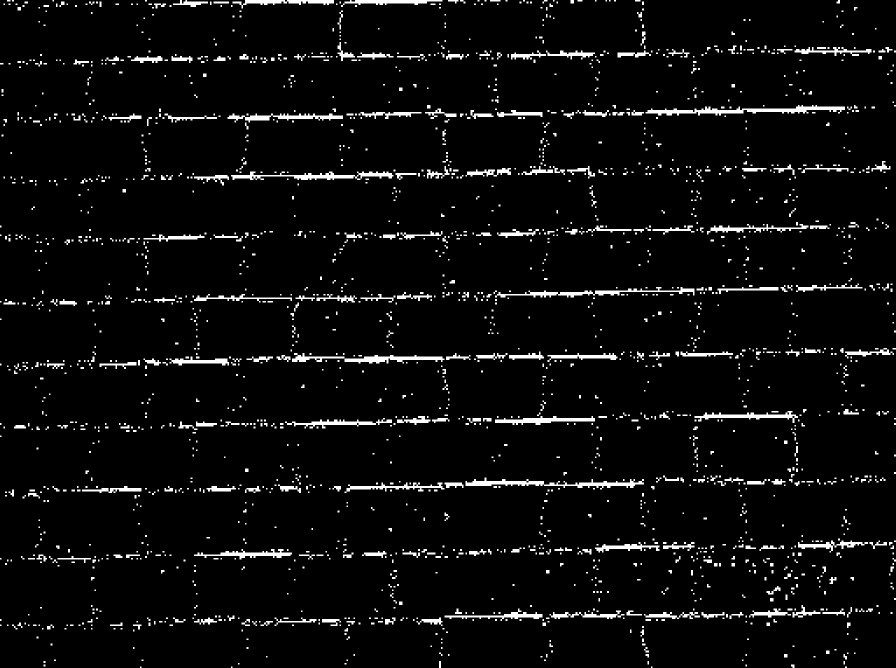
Give the GLSL for this texture, as a Shadertoy shader.

```glsl
// Worn white mortar lines and specks of a brick wall on black.
#define GRAIN vec2(512.0, 382.0) // grain cells across and down
#define BRICKS 8.93              // bricks across
#define FIRST_LINE 0.0087        // depth of the top bed line
#define COURSE 0.0845            // height of the top course
#define COURSE_GROWTH 0.00082    // courses grow taller downward
#define TILT 0.020               // rise of the bed lines to the right
#define LINE_HALF vec2(0.55, 1.2) // thinnest and thickest half width, in grains
#define FRINGE 0.24              // ragged grains beside the lines
#define JOINT 0.36               // grains in the upright joints
#define DUST 0.0011              // loose specks everywhere
#define PAPER vec3(0.0)
#define CHALK vec3(1.0)

float hash(vec2 p) {
    vec3 q = fract(p.xyx * 0.1031);
    q += dot(q, q.yzx + 33.33);
    return fract((q.x + q.y) * q.z);
}

float noise(vec2 p) {
    vec2 i = floor(p), f = fract(p);
    f = f * f * (3.0 - 2.0 * f);
    return mix(mix(hash(i), hash(i + vec2(1, 0)), f.x),
               mix(hash(i + vec2(0, 1)), hash(i + vec2(1, 1)), f.x), f.y);
}

// Course number counted from the top; whole numbers lie on bed lines.
float courseAt(vec2 p) {
    float depth = 1.0 - p.y + TILT * p.x - FIRST_LINE;
    float root = sqrt(max(COURSE * COURSE + 4.0 * COURSE_GROWTH * depth, 0.0));
    return (root - COURSE) / (2.0 * COURSE_GROWTH);
}

// Position along a course; every second course is shifted by half a brick.
float brickAt(float x, float course) {
    return x * BRICKS + 0.07 + 0.5 * mod(course + 1.0, 2.0);
}

bool bedLine(vec2 cell, vec2 p, float course) {
    float line = floor(course + 0.5);
    float along = brickAt(p.x, line);
    vec2 brick = vec2(floor(along), line) + 17.0;
    float offset = (course - line) * (COURSE + 2.0 * COURSE_GROWTH * line) * GRAIN.y;
    offset += 2.2 * (hash(brick + 41.0) - 0.5);

    // Wear differs by brick and increases towards both sides of the wall.
    float strength = mix(0.3, 1.1, hash(brick));
    strength *= mix(0.36, 1.0, smoothstep(0.0, 0.25, p.x));
    strength *= 1.0 - 0.5 * smoothstep(0.93, 1.0, p.x);
    strength -= 0.5 * smoothstep(0.46, 0.5, abs(fract(along) - 0.5));

    float wear = 0.75 * noise(vec2(p.x * 85.0, line * 7.0 + 3.0)) + 0.35 * hash(cell + 5.0);
    float halfWidth = mix(LINE_HALF.x, LINE_HALF.y, hash(brick + 83.0) * strength);
    bool core = abs(offset) < halfWidth && wear < strength;

    float dashes = noise(vec2(p.x * 110.0, cell.y + 29.0));
    bool fringe = abs(offset) < 2.4 && dashes < 0.5
               && hash(cell + 61.0) < FRINGE * (0.4 + strength);
    return core || fringe;
}

bool uprightJoint(vec2 cell, vec2 p, float course) {
    float row = floor(course);
    float along = brickAt(p.x, row);
    float joint = floor(along + 0.5);
    float offset = (along - joint) / BRICKS * GRAIN.x;
    offset += 5.0 * (noise(vec2(course * 3.0, joint + 11.0)) - 0.5);
    float strength = hash(vec2(joint, row) + 131.0);
    strength *= strength * mix(0.3, 1.0, smoothstep(0.05, 0.4, p.x));
    float chance = JOINT * strength * exp(-offset * offset)
                 + 0.025 * exp(-offset * offset / 14.0);
    return hash(cell + 197.0) < chance;
}

bool speck(vec2 cell, vec2 p) {
    float clump = pow(noise(p * vec2(22.0, 16.0) + 9.0), 4.0);
    float density = DUST + 0.022 * clump * smoothstep(0.25, 0.9, p.x);
    vec2 patchPos = (p - vec2(0.86, 0.14)) / vec2(0.11, 0.045);
    density += 0.13 * exp(-dot(patchPos, patchPos)) * noise(p * vec2(40.0, 30.0));
    return hash(floor(cell * 0.5) + 311.0) < 1.4 * density && hash(cell + 401.0) < 0.6;
}

float chalk(vec2 uv) {
    vec2 cell = floor(uv * GRAIN);
    vec2 p = (cell + 0.5) / GRAIN;
    float course = courseAt(p);
    bool on = bedLine(cell, p, course) || uprightJoint(cell, p, course) || speck(cell, p);
    return on ? 1.0 : 0.0;
}

void mainImage(out vec4 fragColor, in vec2 fragCoord) {
    // Average four samples to smooth the grain edges.
    float cover = 0.0;
    for (int i = 0; i < 4; i++) {
        vec2 shift = vec2(i % 2, i / 2) * 0.5 - 0.25;
        cover += 0.25 * chalk((fragCoord + shift) / iResolution.xy);
    }
    fragColor = vec4(mix(PAPER, CHALK, cover), 1.0);
}
```
